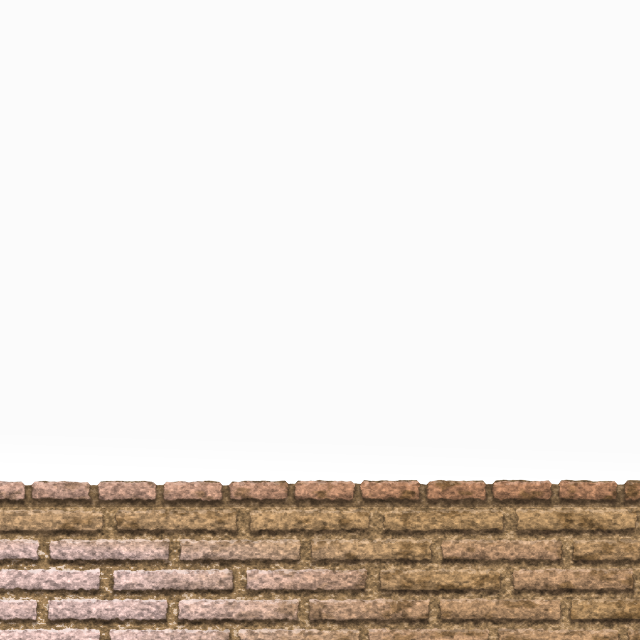
A WebGL 1 fragment shader for this background:

```glsl
precision highp float;
// A weathered brick wall along the bottom of a plain, nearly white backdrop.
uniform vec2 u_resolution;

// Layout, in canvas units
const float WALL_TOP = 0.2475;
const float CAP_PITCH = 0.1029;
const float CAP_CENTER = 0.0955;
const vec2 CAP_HALF = vec2(0.0455, 0.0138);
const float FIRST_COURSE_TOP = 0.2031;
const float COURSE_STEP = 0.0466;
const vec2 BRICK_HALF = vec2(0.0935, 0.0156);
const float CELL_MARGIN = 0.004;
const float CORNER = 0.003;
const float ROUGHNESS = 0.0065;

// Colours
const vec3 BACKDROP = vec3(0.984);
const vec3 CLAY = vec3(0.70, 0.56, 0.395);
const vec3 RED_CLAY = vec3(0.68, 0.49, 0.375);
const vec3 ROSE = vec3(0.87, 0.745, 0.72);
const vec3 MORTAR = vec3(0.60, 0.485, 0.345);
const vec3 SHADOW = vec3(0.25, 0.195, 0.145);
const vec3 STAIN = vec3(0.46, 0.35, 0.22);
const vec3 DUST = vec3(0.97, 0.91, 0.89);

float hash(vec2 p) {
  vec3 q = fract(vec3(p.xyx) * 0.1031);
  q += dot(q, q.yzx + 33.33);
  return fract((q.x + q.y) * q.z);
}

float noise(vec2 p) {
  vec2 i = floor(p), f = fract(p);
  f = f * f * (3.0 - 2.0 * f);
  return mix(mix(hash(i), hash(i + vec2(1.0, 0.0)), f.x),
             mix(hash(i + vec2(0.0, 1.0)), hash(i + vec2(1.0, 1.0)), f.x), f.y);
}

float fbm(vec2 p) {
  float sum = 0.0, amp = 0.5;
  for (int i = 0; i < 4; i++) {
    sum += amp * noise(p);
    p = p * 2.03 + 17.1;
    amp *= 0.5;
  }
  return sum / 0.9375;
}

float roundedBox(vec2 p, vec2 halfSize) {
  vec2 d = abs(p) - halfSize + CORNER;
  return length(max(d, 0.0)) + min(max(d.x, d.y), 0.0) - CORNER;
}

// Horizontal pitch (x) and one brick centre (y) of a full course
vec2 courseLayout(float row) {
  float odd = mod(row, 2.0);
  float pitch = mix(0.2085, 0.2045, odd) - 0.006 * step(3.5, row);
  float left = mix(0.1823 - 0.0027 * row, 0.0790 - 0.0015 * row, odd);
  return vec2(pitch, left + BRICK_HALF.x);
}

vec3 wallColor(vec2 p, float pixel) {
  // Find the nearest brick: the cap course is row -1
  float row = max(floor((FIRST_COURSE_TOP + CELL_MARGIN - p.y) / COURSE_STEP), -1.0);
  bool cap = row < 0.0;
  vec2 layout = cap ? vec2(CAP_PITCH, CAP_CENTER) : courseLayout(row);
  vec2 halfSize = cap ? CAP_HALF : BRICK_HALF;
  float top = cap ? WALL_TOP : FIRST_COURSE_TOP - row * COURSE_STEP;
  float column = floor((p.x - layout.y) / layout.x + 0.5);
  vec2 id = vec2(column + 20.0, row + 5.0);
  float variation = hash(id);
  vec2 q = p - vec2(layout.y + column * layout.x, top - halfSize.y);
  q.y += (hash(id + 7.0) - 0.5) * 0.0015 + (hash(id + 3.0) - 0.5) * 0.015 * q.x;

  // Rough outline and the shadow it throws
  float wobble = (fbm(p * 110.0) - 0.5) * ROUGHNESS;
  float outline = roundedBox(q, halfSize) + wobble;
  float shadowEdge = roundedBox(q + vec2(0.0, 0.0065), halfSize) + wobble * 1.5;
  float shade = 1.0 - smoothstep(-0.004, 0.0055, shadowEdge);

  // Surface texture
  float blotch = fbm(p * vec2(34.0, 62.0) + id * 3.7);
  float grain = fbm(p * vec2(150.0, 230.0)) - 0.5;
  float speck = noise(p * 380.0 + 9.0) - 0.5;
  float pits = smoothstep(0.62, 0.78, noise(p * vec2(130.0, 210.0) + 31.0));
  float leftLight = 1.0 - smoothstep(0.05, 0.72, p.x);
  float lowLight = 1.0 - smoothstep(0.13, 0.18, p.y);

  // Mortar bed, dark under each brick, with pale crumbs
  vec3 mortar = MORTAR * (1.0 + 0.9 * grain + 0.3 * speck);
  float crumbs = smoothstep(0.08, 0.25, grain) * (0.15 + 0.5 * leftLight * lowLight);
  mortar = mix(mortar, DUST, crumbs);
  mortar = mix(mortar, SHADOW * (1.0 + grain + 0.3 * speck), shade * (0.55 + 0.65 * blotch));
  if (cap) mortar = mix(mortar, SHADOW, 0.35);

  // Brick face, paler and rosier toward the lower left
  float height = q.y / halfSize.y;
  vec3 face = mix(CLAY, RED_CLAY, cap ? 0.85 : 0.5 * variation * lowLight);
  float rose = leftLight * (cap ? 0.55 : mix(0.15, 1.05, lowLight)) + 0.25 * variation * lowLight;
  face = mix(face, ROSE, clamp(rose * (0.65 + 0.6 * blotch), 0.0, 0.95));
  face = mix(face, STAIN, 0.8 * smoothstep(0.48, 0.72, blotch) * max(1.0 - 0.85 * rose, 0.0));
  face *= 0.98 + 0.55 * grain + 0.2 * speck;
  face *= (1.0 - 0.17 * pits) * mix(0.82, 1.06, smoothstep(-1.1, 0.2, height + grain));
  float ledge = smoothstep(0.62, 0.95, height + grain * 0.9);
  face = mix(face, DUST, ledge * (0.2 + 0.55 * leftLight * lowLight));
  face = mix(face, SHADOW, 0.5 * smoothstep(-0.0025, 0.0, outline) * step(height, 0.4));
  return mix(face, mortar, smoothstep(-pixel, pixel, outline));
}

void main() {
  vec2 p = gl_FragCoord.xy / u_resolution;
  float pixel = 0.7 / min(u_resolution.x, u_resolution.y);
  // Backdrop brightens softly just above the wall
  float glow = 1.0 - smoothstep(0.26, 0.34, p.y + 0.03 * p.x);
  vec3 color = mix(BACKDROP, vec3(1.0), glow);
  // Uneven crest that dips at the joints between cap bricks
  float capX = abs(fract((p.x - CAP_CENTER) / CAP_PITCH + 0.5) - 0.5) * CAP_PITCH;
  float dip = smoothstep(CAP_HALF.x - 0.005, CAP_HALF.x + 0.002, capX);
  float crest = WALL_TOP + 0.0015 * smoothstep(0.3, 0.5, p.x) - dip * 0.0055;
  crest += (fbm(vec2(p.x * 70.0, 3.0)) - 0.5) * 0.004;
  float wall = 1.0 - smoothstep(-pixel, pixel, p.y - crest);
  gl_FragColor = vec4(mix(color, wallColor(p, pixel), wall), 1.0);
}
```
